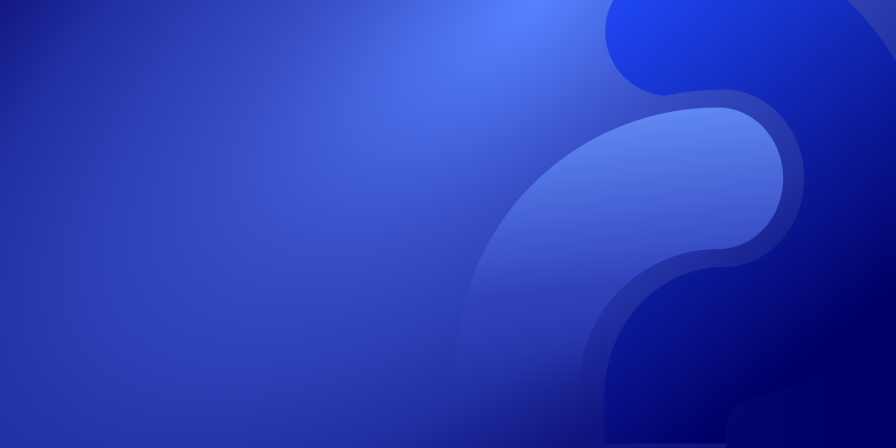
Write a WebGL 2 fragment shader that draws this background.

```glsl
#version 300 es
precision highp float;
// Blue abstract backdrop: a tilted elliptical glow, a deep blue sheet with a
// hook-shaped cutout, and a pale hook nested inside it that fades downwards.
// Lengths are in canvas heights; shapes are signed distances.

#define GLOW_CENTER vec2(1.2, 1.0)
#define GLOW_SHAPE vec3(0.694, -0.57, 0.98)
#define CAP_HEIGHT 0.602
#define SHEET_START vec2(1.38, 0.974)
#define SHEET_END vec2(1.927, 0.297)
#define FOLD_STRENGTH 0.6

uniform vec2 u_resolution;
out vec4 fragColor;

float ellipse(vec2 p, vec2 radii) {
    return (length(p / radii) - 1.0) * min(radii.x, radii.y);
}

// A thick quarter arch on the left, closed by a half-ellipse cap on the right.
float hook(vec2 p, float jointX, vec2 cap, float outerRadius, vec2 innerRadii) {
    vec2 q = p - vec2(jointX, CAP_HEIGHT);
    if (q.x > 0.0) return ellipse(q, cap);
    float outer = length(vec2(q.x, max(q.y - cap.y + outerRadius, 0.0))) - outerRadius;
    float inner = ellipse(vec2(q.x, max(q.y + cap.y + innerRadii.y, 0.0)), innerRadii);
    return max(outer, -inner);
}

// Deep blue sheet: a round lobe and rim around the hook cutout.
float sheet(vec2 p) {
    float lobe = length(p - vec2(1.495, 0.93)) - 0.144;
    float upper = min(lobe, 1.495 - p.x);
    float lower = max(1.32 - p.x, p.y - 0.5);
    float cutout = hook(p, 1.615, vec2(0.18, 0.198), 0.625, vec2(0.266, 0.289));
    float rim = length(vec2(p.x - 1.474, max(p.y - 0.552, 0.0))) - 0.611;
    float hem = min(0.01 - p.y, 1.62 - p.x);
    return max(max(min(upper, lower), -cutout), max(rim, hem));
}

// Rounded corner between a vertical side and a rising top edge.
float fold(vec2 p) {
    const float radius = 0.05;
    float side = 1.62 - p.x;
    float top = (p.y - 0.107 - 0.285 * (p.x - 1.667)) / 1.04;
    vec2 d = vec2(side, top) + radius;
    return length(max(d, 0.0)) + min(max(d.x, d.y), 0.0) - radius;
}

float coverage(float dist) {
    float pixel = 1.0 / u_resolution.y;
    return smoothstep(-0.7 * pixel, 0.7 * pixel, -dist);
}

vec3 glowColor(vec2 p) {
    vec2 d = p - GLOW_CENTER;
    float t = sqrt(dot(GLOW_SHAPE, vec3(d.x * d.x, 2.0 * d.x * d.y, d.y * d.y)));
    vec3 color = mix(vec3(0.34, 0.51, 1.0), vec3(0.22, 0.31, 0.78), min(t / 0.39, 1.0));
    color = mix(color, vec3(0.13, 0.19, 0.64), clamp((t - 0.39) / 0.39, 0.0, 1.0));
    return mix(color, vec3(0.06, 0.08, 0.5), clamp((t - 0.78) / 0.24, 0.0, 1.0));
}

void main() {
    vec2 p = gl_FragCoord.xy / u_resolution.y;
    p.x *= 2.0 * u_resolution.y / u_resolution.x;
    vec3 color = glowColor(p);

    // Pale hook, brightest along its top
    float pale = hook(p, 1.603, vec2(0.145, 0.158), 0.586, vec2(0.312, 0.318));
    float level = p.y - 0.12 * (p.x - 1.5);
    vec3 paleColor = mix(vec3(0.19, 0.26, 0.74), vec3(0.38, 0.54, 0.95),
                         clamp((level - 0.38) / 0.38, 0.0, 1.0));
    float paleFade = smoothstep(0.1, 0.44, p.y);
    color = mix(color, paleColor, coverage(pale) * paleFade);

    // Sheet with a diagonal gradient and a faint fold in its lower corner
    vec2 axis = SHEET_END - SHEET_START;
    float along = clamp(dot(p - SHEET_START, axis) / dot(axis, axis), 0.0, 1.0);
    vec3 sheetColor = mix(vec3(0.12, 0.27, 0.94), vec3(0.0, 0.0, 0.4), along);
    float foldFade = FOLD_STRENGTH * (1.0 - smoothstep(1.6, 1.9, p.x));
    sheetColor += vec3(0.03, 0.03, 0.05) * coverage(fold(p)) * foldFade;
    color = mix(color, sheetColor, coverage(sheet(p)));

    fragColor = vec4(color, 1.0);
}
```
